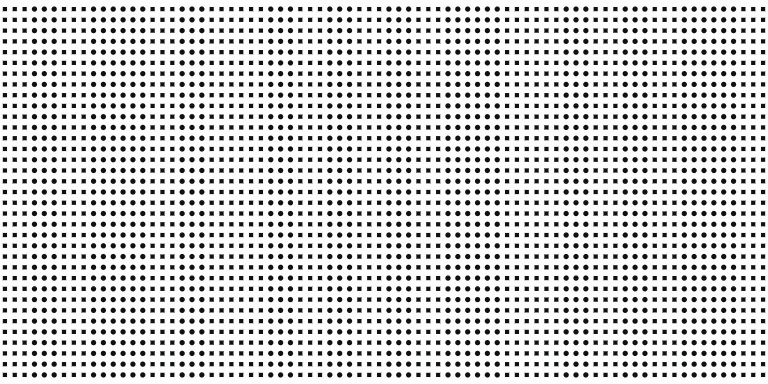
A Shadertoy shader for this pattern:

```glsl
// A regular grid of small dark marks on white paper, 78 columns by 35 rows.
// Columns come in bands of three; a bit mask picks discs or squares per band,
// and signed distances give each mark a smooth edge.

const vec2 GRID = vec2(78.0, 35.0);
const vec2 PITCH = vec2(2.0 / 78.0, 0.02802);   // cell size, canvas height = 1
const float COLUMNS_PER_BAND = 3.0;
const uint DISC_BANDS = 0x1A9AA5Au;             // bit n set: band n holds discs
const float DISC_RADIUS = 0.00680;
const float SQUARE_HALF = 0.00548;
const vec3 PAPER = vec3(0.992);
const vec3 INK = vec3(0.06, 0.065, 0.068);

float discDistance(vec2 p, float radius) {
    return length(p) - radius;
}

float squareDistance(vec2 p, float halfSide) {
    vec2 q = abs(p) - halfSide;
    return max(q.x, q.y);
}

bool isDiscColumn(float column) {
    uint band = uint(clamp(floor(column / COLUMNS_PER_BAND), 0.0, 31.0));
    return ((DISC_BANDS >> band) & 1u) == 1u;
}

// Fraction of a pixel lying inside the shape
float coverage(float dist, float pixel) {
    return clamp(0.5 - dist / pixel, 0.0, 1.0);
}

float markGrid(vec2 p, float pixel) {
    // Centre the grid and find the cell
    vec2 grid = p / PITCH + 0.5 * GRID;
    vec2 cell = floor(grid);
    vec2 local = (fract(grid) - 0.5) * PITCH;

    // Leave the margins beyond the outer cells blank
    if (any(lessThan(cell, vec2(0.0))) || any(greaterThanEqual(cell, GRID))) return 0.0;

    float dist = isDiscColumn(cell.x)
        ? discDistance(local, DISC_RADIUS)
        : squareDistance(local, SQUARE_HALF);
    return coverage(dist, pixel);
}

void mainImage(out vec4 fragColor, in vec2 fragCoord) {
    float pixel = 1.0 / iResolution.y;
    vec2 p = (fragCoord - 0.5 * iResolution.xy) * pixel;
    fragColor = vec4(mix(PAPER, INK, markGrid(p, pixel)), 1.0);
}
```
